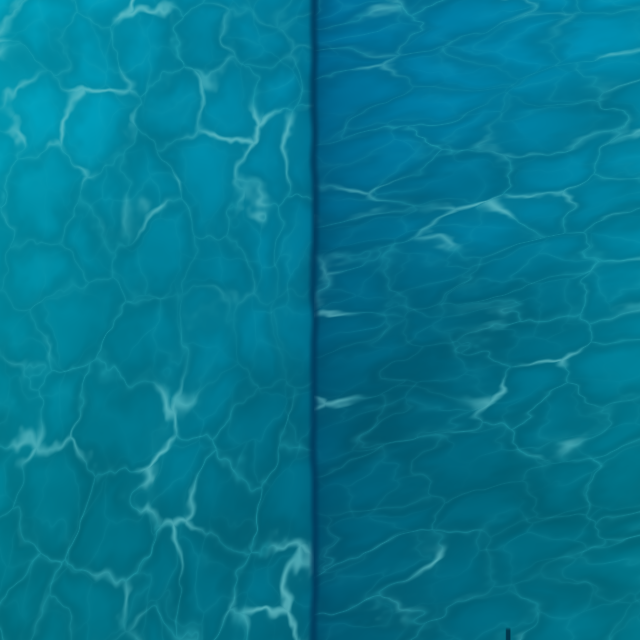
Reproduce this texture procedurally as a WebGL 2 fragment shader.

```glsl
#version 300 es
precision highp float;
// Sunlit pool water: two tiled walls of caustic light meeting at a dark vertical seam.

#define SEAM_X 0.491
#define SEAM_HALF_WIDTH 0.005
#define LEFT_CELLS vec2(11.0, 6.5)
#define RIGHT_CELLS vec2(6.5, 11.0)
#define WARP 0.5
#define WEB_GAIN 0.40
#define FINE_GAIN 0.20
#define GLINT_GAIN 0.55

uniform vec2 u_resolution;
out vec4 fragColor;

const vec3 WEB_COLOR = vec3(0.20, 0.72, 0.77);
const vec3 GLINT_COLOR = vec3(0.50, 0.80, 0.82);
const vec3 SEAM_COLOR = vec3(0.0, 0.23, 0.36);

float hash(vec2 p) {
    return fract(sin(dot(p, vec2(127.1, 311.7))) * 43758.5453);
}

vec2 hash2(vec2 p) {
    return vec2(hash(p), hash(p + 57.3));
}

float noise(vec2 p) {
    vec2 i = floor(p), f = fract(p);
    f = f * f * (3.0 - 2.0 * f);
    return mix(mix(hash(i), hash(i + vec2(1, 0)), f.x),
               mix(hash(i + vec2(0, 1)), hash(i + vec2(1, 1)), f.x), f.y);
}

float fbm(vec2 p) {
    float sum = 0.0, amp = 0.5;
    for (int i = 0; i < 4; i++) {
        sum += amp * noise(p);
        p = p * 2.03 + 17.1;
        amp *= 0.5;
    }
    return sum;
}

// Gap between the two nearest cell centres: zero along cell borders.
float cellBorder(vec2 p) {
    vec2 cell = floor(p);
    float nearest = 8.0, second = 8.0;
    for (int y = -1; y <= 1; y++)
    for (int x = -1; x <= 1; x++) {
        vec2 id = cell + vec2(x, y);
        float d = length(id + 0.1 + 0.8 * hash2(id) - p);
        second = min(second, max(nearest, d));
        nearest = min(nearest, d);
    }
    return second - nearest;
}

vec2 warp(vec2 p) {
    return p + WARP * (vec2(fbm(p * 1.3), fbm(p * 1.3 + 31.7)) * 2.0 - 1.0);
}

// Broad light falling off down the walls and toward the corner.
vec3 waterColor(vec2 uv, bool onLeft) {
    if (onLeft) {
        float across = uv.x / SEAM_X;
        vec3 low = mix(vec3(0.0, 0.46, 0.53), vec3(0.0, 0.40, 0.49), across);
        vec3 high = mix(vec3(0.0, 0.61, 0.71), vec3(0.0, 0.47, 0.59), across);
        return mix(low, high, smoothstep(0.0, 1.0, uv.y));
    }
    float across = (uv.x - SEAM_X) / (1.0 - SEAM_X);
    vec3 low = mix(vec3(0.0, 0.36, 0.46), vec3(0.0, 0.42, 0.49), across);
    vec3 high = mix(vec3(0.0, 0.42, 0.58), vec3(0.0, 0.52, 0.64), across);
    return mix(low, high, smoothstep(0.15, 1.0, uv.y));
}

void main() {
    vec2 uv = gl_FragCoord.xy / u_resolution;
    bool onLeft = uv.x < SEAM_X;

    // Cells stretch upright on the left wall and sideways on the right one.
    float depth = uv.y + 0.25 * uv.y * uv.y;
    vec2 wall = onLeft ? vec2(uv.x - 0.22 * uv.y * (1.0 - 0.5 * uv.y), depth) * LEFT_CELLS
                       : vec2(uv.x, depth - 0.22 * uv.x) * RIGHT_CELLS + 40.0;
    vec2 p = warp(wall);

    // Uneven brightness and width along the caustic web.
    float patches = noise(wall * 0.9 + 5.2);
    float focus = smoothstep(0.45, 0.9, noise(wall * 1.7 + 11.4));
    float border = cellBorder(p);
    float web = exp(-border * mix(17.0, 9.0, focus)) * mix(0.25, 1.0, patches);
    float fine = exp(-cellBorder(p * 1.6 + 9.7) * 9.0) * noise(wall * 1.3 + 23.0);
    float glint = smoothstep(0.17, 0.0, border) * focus * smoothstep(0.25, 0.7, patches);

    vec3 color = waterColor(uv, onLeft);
    color *= 0.86 + 0.26 * fbm(wall * 0.8 + 3.0);
    color *= 0.95 + 0.12 * smoothstep(0.0, 0.7, border);
    color = mix(color, WEB_COLOR, clamp(WEB_GAIN * web + FINE_GAIN * fine, 0.0, 1.0));
    color = mix(color, GLINT_COLOR, GLINT_GAIN * glint);

    // Rippled seam with a soft shadow, deeper on its right.
    float seam = uv.x - SEAM_X - 0.004 * (noise(vec2(uv.y * 24.0, 2.0)) - 0.5);
    float shadow = exp(-abs(seam) * (seam > 0.0 ? 45.0 : 110.0));
    color = mix(color, SEAM_COLOR, 0.42 * shadow);
    color = mix(color, SEAM_COLOR, 0.75 * smoothstep(2.0 * SEAM_HALF_WIDTH, 0.0, abs(seam)));

    // Small dark peg on the lower edge.
    float peg = smoothstep(0.005, 0.002, abs(uv.x - 0.794)) * smoothstep(0.021, 0.014, uv.y);
    color = mix(color, vec3(0.0, 0.16, 0.24), 0.8 * peg);

    fragColor = vec4(color, 1.0);
}
```
